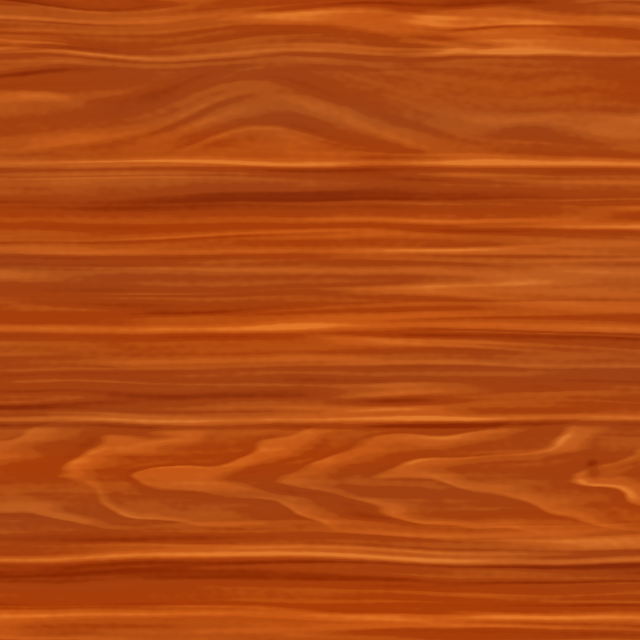
Give the GLSL for this texture, as a Shadertoy shader.

```glsl
// Varnished orange-brown wood with long horizontal grain.
// Stretched gradient noise gives the streaks; a bent arch and a row of nested
// chevrons form the two flat-sawn zones, and thin seams divide the boards.

const vec3 DEEP_RED   = vec3(0.53, 0.165, 0.02);
const vec3 RUST       = vec3(0.637, 0.25, 0.06);
const vec3 AMBER      = vec3(0.692, 0.308, 0.085);
const vec3 HONEY      = vec3(0.75, 0.35, 0.108);
const vec3 HIGHLIGHT  = vec3(0.86, 0.47, 0.18);
const vec3 WARM_SHIFT = vec3(0.026, -0.012, -0.03);

vec2 hashGradient(vec2 cell) {
    vec3 h = fract(cell.xyx * vec3(0.1031, 0.1030, 0.0973));
    h += dot(h, h.yzx + 33.33);
    float angle = 6.28318 * fract((h.x + h.y) * h.z);
    return vec2(cos(angle), sin(angle));
}

// Gradient noise, roughly -1 to 1
float noise(vec2 p) {
    vec2 i = floor(p), f = p - i;
    vec2 u = f * f * f * (f * (f * 6.0 - 15.0) + 10.0);
    vec2 e = vec2(1.0, 0.0);
    float a = dot(hashGradient(i), f);
    float b = dot(hashGradient(i + e.xy), f - e.xy);
    float c = dot(hashGradient(i + e.yx), f - e.yx);
    float d = dot(hashGradient(i + e.xx), f - e.xx);
    return 1.5 * mix(mix(a, b, u.x), mix(c, d, u.x), u.y);
}

float bump(float d, float width) {
    return exp(-d * d / (width * width));
}

// Light ridge with a dark groove just below it
float ridge(float d, float width) {
    return bump(d, width) - 0.85 * bump(d + 2.0 * width, width);
}

// Ridges that follow one level of a stretched noise, fading in and out
float contourLines(vec2 q, vec2 scale, float width) {
    float strength = 0.55 + 0.6 * noise(q * vec2(2.4, 11.0) + scale);
    return strength * ridge(noise(q * scale + 41.7) - 0.1, width);
}

// Long streaks: broad bands, finer fibres and thin ridges
float streaks(vec2 p, float seed) {
    vec2 q = p + vec2(seed, seed * 0.37);
    float broad = noise(q * vec2(0.9, 17.0));
    float medium = noise(q * vec2(1.3, 40.0) + 7.3);
    float fine = noise(q * vec2(2.4, 92.0) + 19.1);
    return 0.19 * broad + 0.27 * medium + 0.19 * fine
         + 0.30 * contourLines(q, vec2(0.9, 23.0), 0.1)
         + 0.24 * contourLines(q, vec2(1.5, 37.0), 0.16);
}

// Nested V shapes opening to the right; y runs from -1 to 1 over the zone
float chevrons(float x, float y, float count) {
    float wobble = 0.6 * noise(vec2(x * 4.0, y * 1.4) + 5.2)
                 + 0.2 * noise(vec2(x * 11.0, y * 3.5));
    float s = (x - 0.36 * pow(abs(y), 1.4)) * count + wobble;
    float f = fract(s);
    float crest = smoothstep(0.0, 0.16, f) * pow(1.0 - f, 1.8);
    float strength = 0.75 + 0.7 * noise(vec2(x * 5.0, y * 2.0) + 11.0);
    float rings = noise(vec2(s * 3.3, y * 0.8 + 4.0));
    return strength * (0.85 * crest - 0.2) + 0.17 * rings;
}

float zone(float y, float center, float halfHeight) {
    return 1.0 - smoothstep(0.65, 1.15, abs(y - center) / halfHeight);
}

vec3 woodColor(float tone, float warmth) {
    vec3 c = mix(DEEP_RED, RUST, smoothstep(-0.2, 0.28, tone));
    c = mix(c, AMBER, smoothstep(0.34, 0.54, tone));
    c = mix(c, HONEY, smoothstep(0.54, 0.74, tone));
    c = mix(c, HIGHLIGHT, smoothstep(0.74, 1.15, tone));
    return c + WARM_SHIFT * warmth;
}

void mainImage(out vec4 fragColor, in vec2 fragCoord) {
    vec2 uv = fragCoord / iResolution.xy;

    // Gentle waviness, stronger near the top edge
    float topEdge = smoothstep(0.82, 0.96, uv.y);
    float sway = mix(0.007, 0.02, topEdge);
    vec2 p = uv;
    p.y += sway * noise(uv * vec2(2.4, 4.0) + 2.0)
         + 0.4 * sway * noise(uv * vec2(6.0, 9.0) + 8.0);

    float tone = streaks(p, 3.0);
    tone += 0.34 * topEdge * contourLines(p + 6.0, vec2(2.6, 30.0), 0.13);

    // Upper flat-sawn zone: streaks bent over a broad arch
    float arch = 0.085 * (1.0 - bump(uv.x - 0.43, 0.2));
    float bent = p.y + arch + 0.016 * noise(uv * vec2(5.0, 8.0));
    float archTone = 0.85 * streaks(vec2(p.x * 1.3, bent * 0.6), 9.0) - 0.02;
    tone = mix(tone, archTone, zone(p.y, 0.83, 0.075));

    // Lower flat-sawn zone: chevrons over faint fibres
    float chevronY = (p.y - 0.255) / 0.09;
    float chevronTone = chevrons(uv.x, chevronY, 4.6) + 0.35 * tone;
    tone = mix(tone, chevronTone, zone(p.y, 0.255, 0.085));
    tone -= 0.4 * bump(length((uv - vec2(0.925, 0.27)) * vec2(1.0, 0.7)), 0.012);

    // Darker boards and dividing seams
    tone -= 0.24 * bump(p.y - 0.69, 0.02) + 0.18 * bump(p.y - 0.39, 0.033);
    tone -= 0.17 * zone(p.y, 0.08, 0.035);
    tone += 0.52 * ridge(p.y - 0.345, 0.005) + 0.42 * ridge(p.y - 0.745, 0.005);
    tone += 0.36 * ridge(p.y - 0.488, 0.007) + 0.42 * ridge(p.y - 0.128, 0.005);
    tone += 0.42 * bump(p.y - 0.038, 0.005) + 0.40 * ridge(p.y - 0.918, 0.004);
    tone += 0.30 * ridge(p.y - 0.655, 0.005) + 0.26 * ridge(p.y - 0.608, 0.005);

    // Soft mottling and drifting hue
    tone += 0.06 * noise(uv * vec2(14.0, 45.0)) + 0.055 * noise(uv * vec2(65.0, 120.0));
    float warmth = noise(p * vec2(1.2, 13.0) + 27.0) + 0.5 * zone(p.y, 0.05, 0.09);

    fragColor = vec4(woodColor(tone + 0.46, warmth), 1.0);
}
```
